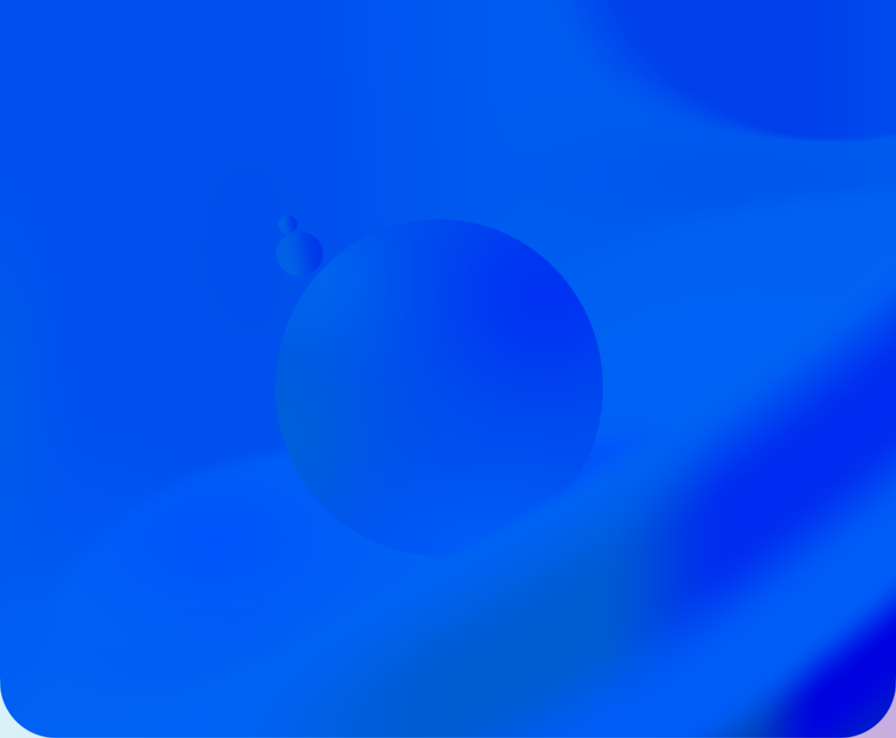
This background is drawn by a WebGL 2 fragment shader. Its source:

```glsl
#version 300 es
precision highp float;
// Abstract blue planetscape: a shaded planet with two small moons above a
// sweeping ribbon. Soft ellipses and gaussian glows build the backdrop; the
// ribbon is coloured by its depth below a parabolic crest.
uniform vec2 u_resolution;
out vec4 fragColor;

const vec3 SKY = vec3(0.0, 0.315, 0.94);
const vec3 AZURE = vec3(0.0, 0.385, 0.955);
const vec3 COBALT = vec3(0.0, 0.335, 0.98);
const vec3 TEAL = vec3(0.0, 0.36, 0.82);
const vec3 INDIGO = vec3(0.0, 0.17, 0.94);
const vec3 ULTRAMARINE = vec3(0.0, 0.01, 0.88);

// Gaussian falloff, equal to one at the centre.
float glow(vec2 p, vec2 center, vec2 radii) {
  vec2 q = (p - center) / radii;
  return exp(-dot(q, q));
}

// Ellipse coverage with an edge of the given half width.
float ellipse(vec2 p, vec2 center, vec2 radii, float soft) {
  float d = (length((p - center) / radii) - 1.0) * min(radii.x, radii.y);
  return 1.0 - smoothstep(-soft, soft, d);
}

float roundedBox(vec2 p, vec2 halfSize, float radius) {
  vec2 q = abs(p) - halfSize + radius;
  return length(max(q, 0.0)) + min(max(q.x, q.y), 0.0) - radius;
}

// Sky with its upper right globe and the pale far band.
vec3 backdrop(vec2 p) {
  vec3 col = mix(SKY, vec3(0.0, 0.36, 0.94), smoothstep(0.35, 0.75, p.x));
  col = mix(col, vec3(0.0, 0.31, 0.92), 0.8 * glow(p, vec2(0.34, 0.66), vec2(0.14, 0.25)));
  col = mix(col, vec3(0.0, 0.37, 0.90), 0.7 * glow(p, vec2(0.0, 0.46), vec2(0.06, 0.2)));
  col = mix(col, AZURE, 0.9 * glow(p, vec2(0.08, 0.05), vec2(0.25, 0.23)));
  col = mix(col, vec3(0.0, 0.33, 0.92), 0.7 * glow(p, vec2(1.0, 0.76), vec2(0.25, 0.07)));

  float globeSoft = mix(0.045, 0.006, smoothstep(0.8, 1.1, p.x));
  vec3 globe = mix(vec3(0.0, 0.25, 0.92), vec3(0.0, 0.29, 0.93), smoothstep(1.08, 1.22, p.x));
  col = mix(col, globe, ellipse(p, vec2(1.13, 1.047), vec2(0.34, 0.237), globeSoft));
  return mix(col, vec3(0.0, 0.375, 0.95), ellipse(p, vec2(1.266, 0.43), vec2(0.665, 0.312), 0.02));
}

// Left lobe with a darker hollow, and the right hill.
vec3 addLobes(vec3 col, vec2 p) {
  float lobe = ellipse(p, vec2(0.459, 0.114), vec2(0.396, 0.277), 0.014);
  vec3 inside = mix(AZURE, COBALT, glow(p, vec2(0.29, 0.27), vec2(0.19, 0.12)));
  col = mix(col, inside, lobe * smoothstep(0.05, 0.2, p.y));
  float hill = ellipse(p, vec2(1.013, 0.367), vec2(0.316, 0.24), 0.012);
  vec3 slope = mix(AZURE, COBALT, smoothstep(0.44, 0.38, p.y));
  return mix(col, slope, hill);
}

// Surface colours over the unit disc.
vec3 planetShade(vec2 q) {
  vec3 col = vec3(0.0, 0.305, 0.93);
  col = mix(col, vec3(0.0, 0.20, 0.95), glow(q, vec2(0.65, 0.55), vec2(0.65, 0.6)));
  col = mix(col, vec3(0.0, 0.39, 0.94), glow(q, vec2(-0.8, 0.65), vec2(0.5)));
  col = mix(col, vec3(0.0, 0.375, 0.85), glow(q, vec2(-1.0, -0.3), vec2(0.6, 0.65)));
  return mix(col, vec3(0.0, 0.36, 0.97), glow(q, vec2(0.35, -1.0), vec2(0.9, 0.5)));
}

vec3 addMoon(vec3 col, vec2 p, vec2 center, vec2 radii, float pixel) {
  vec2 q = (p - center) / radii;
  vec3 shade = mix(vec3(0.0, 0.38, 0.90), vec3(0.0, 0.22, 0.92),
                   smoothstep(-0.6, 0.9, q.x + 0.2 * q.y));
  return mix(col, shade, ellipse(p, center, radii, pixel));
}

// Colour by depth under the crest: pale lip, dark trough, pale fold, shadow.
vec3 ribbonShade(float depth, float x) {
  vec3 trough = mix(AZURE, TEAL, smoothstep(0.28, 0.62, x));
  trough = mix(trough, INDIGO, smoothstep(0.8, 1.0, x));
  vec3 col = mix(AZURE, trough, smoothstep(0.0, 0.14, depth));
  col = mix(col, vec3(0.0, 0.36, 0.965), smoothstep(0.19, 0.31, depth));
  vec3 shadow = mix(vec3(0.0, 0.27, 0.73), ULTRAMARINE, smoothstep(1.0, 1.12, x));
  shadow = mix(shadow, vec3(0.0, 0.10, 0.80), smoothstep(0.47, 0.54, depth));
  return mix(col, shadow, smoothstep(0.37, 0.45, depth));
}

void main() {
  vec2 p = gl_FragCoord.xy / u_resolution.y;
  float aspect = u_resolution.x / u_resolution.y;
  float pixel = 1.0 / u_resolution.y;
  vec3 col = addLobes(backdrop(p), p);

  // Moons and planet
  col = addMoon(col, p, vec2(0.390, 0.696), vec2(0.0125), pixel);
  col = addMoon(col, p, vec2(0.406, 0.656), vec2(0.032, 0.03), pixel);
  vec2 center = vec2(0.595, 0.475);
  vec2 radii = vec2(0.222, 0.228);
  col = mix(col, planetShade((p - center) / radii), ellipse(p, center, radii, pixel));

  // Ribbon in front of the planet
  float run = p.x - 0.617;
  float depth = 0.87 * (0.248 + 0.53 * run + 0.25 * run * run - p.y);
  float soft = 0.005 + 0.1 * abs(p.x - 0.66);
  col = mix(col, ribbonShade(depth, p.x), smoothstep(-soft, soft, depth));

  // Rounded lower corners
  float card = roundedBox(p - vec2(0.5 * aspect, 1.0), vec2(0.5 * aspect, 1.0), 0.076);
  vec3 page = mix(vec3(0.85, 0.95, 0.97), vec3(0.78, 0.68, 0.87), p.x / aspect);
  col = mix(col, page, smoothstep(-pixel, pixel, card) * step(p.y, 0.08));
  fragColor = vec4(col, 1.0);
}
```
